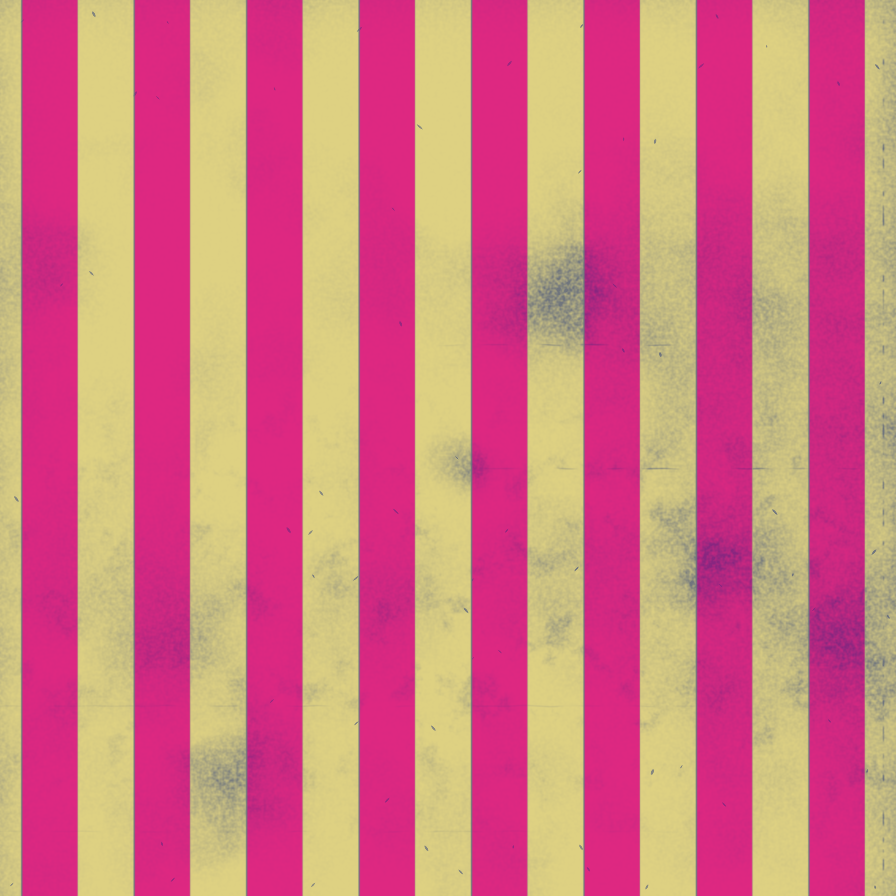
Write a WebGL 2 fragment shader that draws this pattern.

```glsl
#version 300 es
precision highp float;

uniform vec2 u_resolution;
out vec4 fragColor;

const vec3 PINK = vec3(0.870, 0.157, 0.505);
const vec3 CREAM = vec3(0.872, 0.820, 0.510);
const vec3 PINK_WORN = vec3(0.500, 0.150, 0.500);
const vec3 CREAM_WORN = vec3(0.390, 0.420, 0.490);
const vec3 SEAM = vec3(0.400, 0.460, 0.490);

const float PERIOD = 0.1255;
const float FIRST_EDGE = 0.0243;
const float STRIPE_WIDTH = 0.0625;

// Stain centre, radius and strength
const int STAIN_COUNT = 11;
const vec4 STAINS[STAIN_COUNT] = vec4[](
    vec4(0.615, 0.665, 0.055, 0.62), vec4(0.260, 0.125, 0.055, 0.62),
    vec4(0.515, 0.478, 0.024, 0.50), vec4(0.800, 0.390, 0.060, 0.52),
    vec4(0.930, 0.285, 0.045, 0.45), vec4(0.830, 0.630, 0.150, 0.32),
    vec4(0.190, 0.300, 0.080, 0.28), vec4(0.050, 0.710, 0.040, 0.25),
    vec4(0.430, 0.335, 0.060, 0.22), vec4(0.640, 0.350, 0.080, 0.20),
    vec4(0.870, 0.260, 0.130, 0.22));

float hash(vec2 p) {
    vec3 q = fract(p.xyx * vec3(0.1031, 0.1030, 0.0973));
    q += dot(q, q.yzx + 33.33);
    return fract((q.x + q.y) * q.z);
}

float cornerGradient(vec2 cell, vec2 offset) {
    float angle = 6.2832 * hash(cell);
    return dot(vec2(cos(angle), sin(angle)), offset);
}

float gradientNoise(vec2 p) {
    vec2 i = floor(p), f = fract(p);
    vec2 w = f * f * f * (f * (f * 6.0 - 15.0) + 10.0);
    vec2 e = vec2(1.0, 0.0);
    float low = mix(cornerGradient(i, f), cornerGradient(i + e, f - e), w.x);
    float high = mix(cornerGradient(i + e.yx, f - e.yx), cornerGradient(i + 1.0, f - 1.0), w.x);
    return mix(low, high, w.y);
}

float fbm(vec2 p) {
    float sum = 0.0, amplitude = 0.6;
    for (int i = 0; i < 5; i++) {
        sum += amplitude * gradientNoise(p);
        p = mat2(1.6, 1.2, -1.2, 1.6) * p + 7.3;
        amplitude *= 0.6;
    }
    return sum;
}

float line(float offset, float halfWidth, float softness) {
    return 1.0 - smoothstep(halfWidth - softness, halfWidth + softness, abs(offset));
}

float stains(vec2 p, float mottle) {
    float sum = 0.0;
    for (int i = 0; i < STAIN_COUNT; i++) {
        vec2 d = (p - STAINS[i].xy) / STAINS[i].z;
        sum += STAINS[i].w * exp(-dot(d, d) * (1.0 - 0.7 * mottle));
    }
    return sum * clamp(0.85 + 0.9 * mottle, 0.2, 1.5);
}

// Faint horizontal fold, broken up along its length
float crease(vec2 p, float height, float centre, float reach, float softness) {
    float wobble = 0.0015 * gradientNoise(vec2(p.x * 35.0, height * 90.0));
    float broken = smoothstep(-0.15, 0.35, gradientNoise(vec2(p.x * 28.0, height * 50.0)));
    float span = exp(-pow((p.x - centre) / reach, 2.0));
    return broken * span * line(p.y - height + wobble, 0.0008, softness);
}

// Sparse slanted flecks, at most one per cell
float flecks(vec2 p, float density, float chance, float softness) {
    vec2 cell = floor(p * density);
    vec2 centre = 0.2 + 0.6 * vec2(hash(cell + 11.0), hash(cell + 47.0));
    vec2 d = (fract(p * density) - centre) / density;
    d.x += d.y * (hash(cell + 83.0) - 0.5) * 2.0;
    float radius = mix(0.0008, 0.0020, hash(cell + 29.0));
    float shape = line(length(d * vec2(1.3, 0.65)), radius, softness);
    return shape * step(hash(cell), chance);
}

void main() {
    vec2 uv = gl_FragCoord.xy / u_resolution;
    float pixel = 1.0 / min(u_resolution.x, u_resolution.y);

    // Stripes
    float x = mod(uv.x - FIRST_EDGE + 0.25 * PERIOD, PERIOD) - 0.25 * PERIOD;
    float stripe = smoothstep(-0.6 * pixel, 0.6 * pixel, 0.5 * STRIPE_WIDTH - abs(x - 0.5 * STRIPE_WIDTH));

    // Stains, mottling and darkened borders
    float mottle = fbm(uv * 13.0);
    float grain = gradientNoise(uv * 190.0) + 0.7 * gradientNoise(uv * 330.0 + 5.0);
    float lowerRight = smoothstep(0.75, 0.15, abs(uv.y - 0.32) * 2.2) * (0.4 + 0.6 * uv.x);
    float wear = stains(uv, mottle);
    wear += 0.30 * lowerRight * smoothstep(0.05, 0.50, fbm(uv * 20.0 + 31.0));
    wear += 0.10 * smoothstep(-0.1, 0.5, fbm(uv * 5.0 + 17.0));
    wear += (0.32 * exp((uv.x - 1.0) * 28.0) + 0.18 * exp(-uv.x * 50.0)) * (0.9 + mottle);
    wear += 0.10 * exp((uv.y - 1.0) * 45.0);
    wear = max(wear * (1.0 + 0.65 * grain) + 0.025 * grain, 0.0);

    // Folds, edge scratches and flecks
    wear += 0.45 * crease(uv, 0.615, 0.67, 0.13, pixel);
    wear += 0.45 * crease(uv, 0.477, 0.76, 0.22, pixel);
    wear += 0.16 * crease(uv, 0.212, 0.40, 0.50, pixel);
    wear += 0.14 * crease(uv, 0.072, 0.30, 0.35, pixel);
    float scratch = smoothstep(0.0, 0.4, gradientNoise(vec2(uv.x * 20.0, uv.y * 95.0)));
    wear += 0.55 * scratch * line(uv.x - 0.986, 0.0009, pixel);
    wear += 0.70 * flecks(uv, 24.0, 0.06 + 0.09 * uv.x, 0.6 * pixel);
    wear = clamp(wear, 0.0, 0.9);

    vec3 color = mix(mix(CREAM, CREAM_WORN, wear), mix(PINK, PINK_WORN, wear), stripe);

    // Thin seams, stronger on the left of each stripe
    color = mix(color, SEAM, 0.85 * line(x, 0.0008, pixel));
    color = mix(color, mix(CREAM, SEAM, 0.45), 0.5 * line(x - STRIPE_WIDTH, 0.0006, pixel));
    fragColor = vec4(color, 1.0);
}
```
